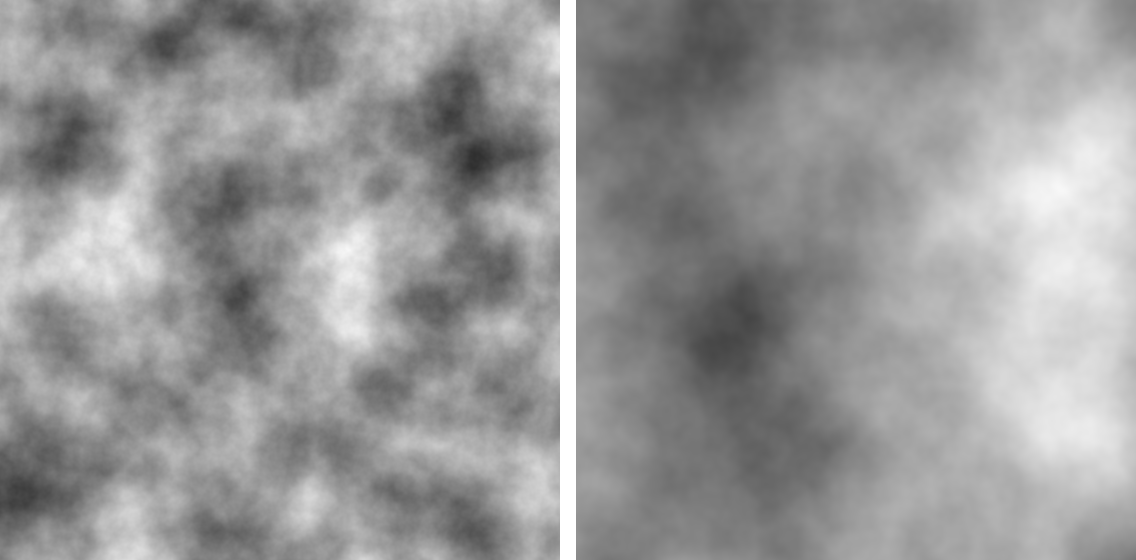
Left, the full canvas; right, a detail of the centre.
This texture is drawn by a WebGL 1 fragment shader. Its source:

```glsl
precision highp float;
// Soft grey clouds: six octaves of gradient noise, each with twice the
// frequency and half the strength of the one before, are summed and
// mapped to a mid-grey with gentle contrast.

uniform vec2 u_resolution;

// Pseudo-random value in 0..1 for a lattice point.
float hash(vec2 cell) {
  vec3 p = fract(vec3(cell.xyx) * 0.1031);
  p += dot(p, p.yzx + 33.33);
  return fract((p.x + p.y) * p.z);
}

// Dot product of a lattice point's random unit gradient with the offset from it.
float cornerSlope(vec2 corner, vec2 offset) {
  float angle = 6.28319 * hash(corner);
  return dot(vec2(cos(angle), sin(angle)), offset);
}

float gradientNoise(vec2 p) {
  vec2 cell = floor(p);
  vec2 f = p - cell;
  vec2 blend = f * f * f * (f * (f * 6.0 - 15.0) + 10.0);
  vec2 right = vec2(1.0, 0.0);
  vec2 up = vec2(0.0, 1.0);
  float bottom = mix(cornerSlope(cell, f),
                     cornerSlope(cell + right, f - right), blend.x);
  float top = mix(cornerSlope(cell + up, f - up),
                  cornerSlope(cell + 1.0, f - 1.0), blend.x);
  return mix(bottom, top, blend.y);
}

// Octaves are shifted so that their lattices do not line up.
float clouds(vec2 p) {
  float sum = 0.0;
  float amplitude = 1.0;
  for (int octave = 0; octave < 6; octave++) {
    sum += amplitude * gradientNoise(p);
    p = p * 2.0 + vec2(17.3, 9.7);
    amplitude *= 0.5;
  }
  return sum;
}

void main() {
  vec2 uv = gl_FragCoord.xy / min(u_resolution.x, u_resolution.y);
  float grey = 0.587 + 0.47 * clouds(uv * 5.0 + vec2(23.4, 41.8));
  gl_FragColor = vec4(vec3(clamp(grey, 0.0, 1.0)), 1.0);
}
```
